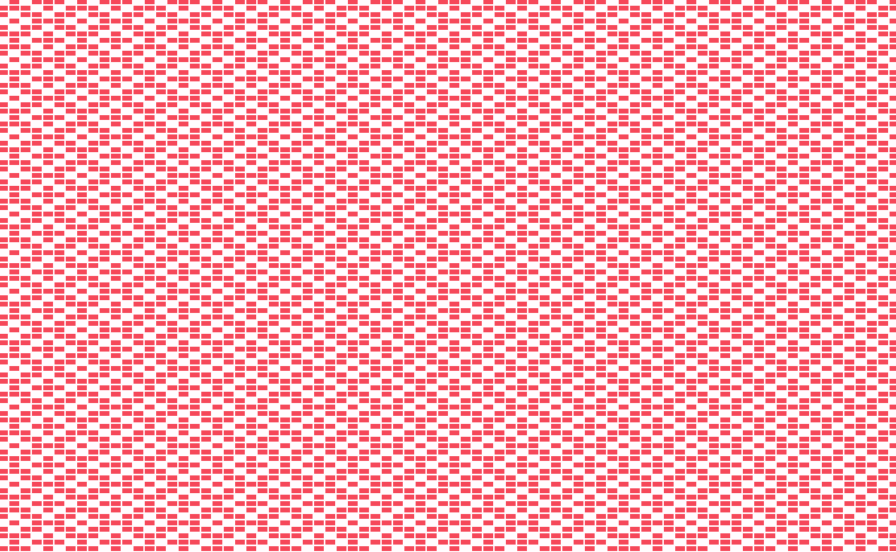
Write a Shadertoy shader that draws this pattern.

```glsl
// Small coral bricks on white, with single bricks left out along nested diamond zigzags.
#define CELLS vec2(79.4, 85.8)       // bricks across and down
#define PHASE vec2(-0.765, 0.23)     // grid offset in cells, from the top left
#define BRICK_SIZE vec2(0.865, 0.75) // brick size as a share of its cell
#define REPEAT 6.0                   // cells in one repeat, both ways
#define LINE_STEP 3.0                // cells from one zigzag to the next
#define CENTRE vec2(3.0, 0.0)        // cell at the heart of a diamond
#define SOFTNESS 1.2                 // edge filter width in pixels
#define CORAL vec3(0.965, 0.28, 0.35)
#define PAPER vec3(1.0, 0.99, 0.995)

// Distance in whole cells to the nearest diamond centre, along each axis
vec2 mirroredOffset(vec2 id) {
    vec2 offset = mod(id - CENTRE, REPEAT);
    return min(offset, REPEAT - offset);
}

// 1 where a brick is laid, 0 on every third diamond ring
float brickPresent(vec2 id) {
    vec2 offset = mirroredOffset(id);
    float ring = mod(offset.x + offset.y + 0.5, LINE_STEP);
    return 1.0 - step(2.0, ring);
}

// Box-filtered coverage of a centred rectangle
float brickCoverage(vec2 p, vec2 width) {
    vec2 halfBrick = 0.5 * BRICK_SIZE;
    vec2 low = max(p - 0.5 * width, -halfBrick);
    vec2 high = min(p + 0.5 * width, halfBrick);
    vec2 overlap = max(high - low, 0.0) / width;
    return overlap.x * overlap.y;
}

void mainImage(out vec4 fragColor, in vec2 fragCoord) {
    // Grid rows are counted downward from the top edge
    vec2 uv = fragCoord / iResolution.xy;
    vec2 grid = vec2(uv.x, 1.0 - uv.y) * CELLS + PHASE;
    vec2 filterWidth = SOFTNESS * CELLS / iResolution.xy;

    // Sum this cell and its neighbours, whose soft edges may reach in
    float ink = 0.0;
    for (int y = -1; y <= 1; y++) {
        for (int x = -1; x <= 1; x++) {
            vec2 id = floor(grid) + vec2(x, y);
            ink += brickPresent(id) * brickCoverage(grid - id - 0.5, filterWidth);
        }
    }

    fragColor = vec4(mix(PAPER, CORAL, min(ink, 1.0)), 1.0);
}
```
